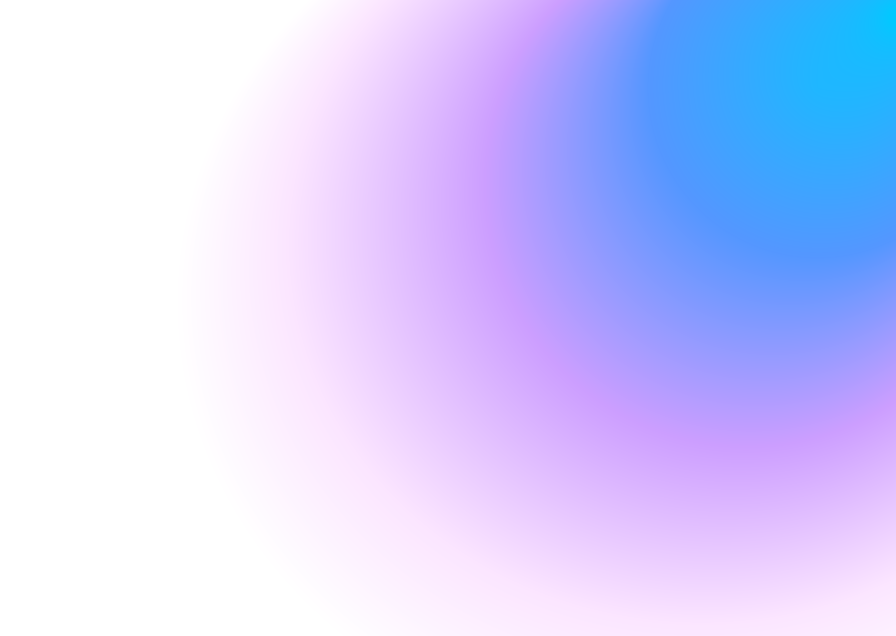
Give the GLSL for this background, as a Shadertoy shader.

```glsl
// A soft off-centre glow: cyan in the upper right, through blue, violet
// and pink to white. Nested, drifting ellipses mark the colour stops, and
// each band is blended by its relative distance to its two rims.

#define ASPECT 1.41
#define CYAN   vec3(0.00, 0.79, 1.00)
#define BLUE   vec3(0.33, 0.59, 1.00)
#define VIOLET vec3(0.80, 0.62, 1.00)
#define PINK   vec3(0.985, 0.90, 1.00)
#define WHITE  vec3(1.0)

// Approximate signed distance to an ellipse, exact for a circle
float rimDistance(vec2 p, vec2 center, vec2 radii) {
    return (length((p - center) / radii) - 1.0) * min(radii.x, radii.y);
}

// Position between two rims: 0 at the inner one, 1 at the outer one
float bandBlend(float inner, float outer) {
    return clamp(inner / max(inner - outer, 0.0001), 0.0, 1.0);
}

void mainImage(out vec4 fragColor, in vec2 fragCoord) {
    // Units of canvas height
    vec2 p = fragCoord / iResolution.xy * vec2(ASPECT, 1.0);

    // Rims of the colour stops, from the core outwards
    float cyanRim   = rimDistance(p, vec2(1.419, 0.974), vec2(0.015));
    float blueRim   = rimDistance(p, vec2(1.287, 0.862), vec2(0.267));
    float violetRim = rimDistance(p, vec2(1.176, 0.710), vec2(0.413));
    float pinkRim   = rimDistance(p, vec2(1.103, 0.614), vec2(0.653, 0.597));
    float whiteRim  = rimDistance(p, vec2(1.066, 0.522), vec2(0.790, 0.706));

    // Blend the bands in order
    vec3 color = mix(CYAN, BLUE, bandBlend(cyanRim, blueRim));
    color = mix(color, VIOLET, bandBlend(blueRim, violetRim));
    color = mix(color, PINK, bandBlend(violetRim, pinkRim));
    color = mix(color, WHITE, bandBlend(pinkRim, whiteRim));

    fragColor = vec4(color, 1.0);
}
```
